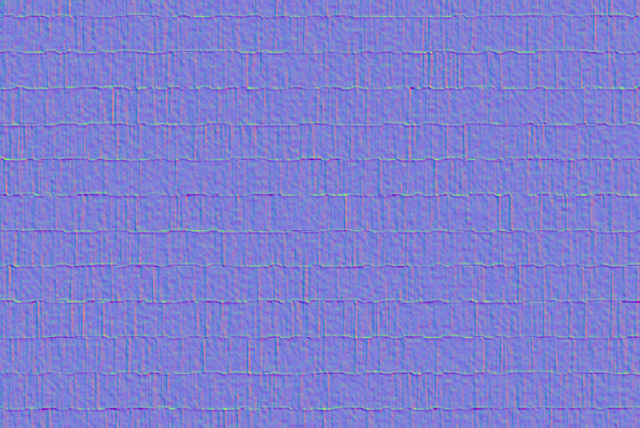
Write a Shadertoy shader that draws this texture map.

```glsl
// Tangent-space normal map of twelve courses of split wooden shingles.
// A height field (course seams, jittered gaps, stretched grain, lumps) is
// differentiated numerically, and its slopes are encoded as colour.

const float COURSES = 12.0;      // courses over the canvas height
const float SEAM_PHASE = 0.53;   // seam position, in courses from the bottom
const float SLOPE_STEP = 0.0015; // half span of the slope, in canvas heights

float hash(vec2 p) {
    vec3 q = fract(vec3(p.xyx) * 0.1031);
    q += dot(q, q.yzx + 33.33);
    return fract((q.x + q.y) * q.z);
}

float noise(vec2 p) {
    vec2 i = floor(p), f = fract(p);
    f = f * f * (3.0 - 2.0 * f);
    return mix(mix(hash(i), hash(i + vec2(1, 0)), f.x),
               mix(hash(i + vec2(0, 1)), hash(i + vec2(1, 1)), f.x), f.y);
}

float groove(float d, float width) {
    return exp(-d * d / (width * width));
}

// Near-vertical grooves, one per jittered cell, each with its own lean and depth
float splits(float x, float t, float course, float density, float width) {
    float cell = floor(x * density), sum = 0.0;
    for (int k = -1; k <= 1; k++) {
        vec2 id = vec2(cell + float(k), course * 7.0 + density);
        float centre = (id.x + 0.5 + 0.75 * (hash(id) - 0.5)) / density;
        float lean = 0.006 * (hash(id + 31.7) - 0.5) * (t - 0.5);
        float depth = hash(id + 73.1);
        sum += depth * depth * groove(x - centre - lean, width);
    }
    return sum;
}

// Horizontal seam whose edge steps up and down between shingles
float seam(vec2 p, float v) {
    float line = floor(v + 0.5);
    float step1 = smoothstep(0.3, 0.7, noise(vec2(p.x * 42.0, line * 9.0)));
    float wobble = 0.005 * (step1 - 0.5) + 0.004 * (hash(vec2(line, 5.0)) - 0.5);
    float depth = 0.11 + 0.15 * noise(vec2(p.x * 25.0, line * 5.0 + 40.0));
    return depth * groove((v - line) / COURSES + wobble, 0.0028);
}

float height(vec2 p) {
    float v = p.y * COURSES - SEAM_PHASE;
    float course = floor(v), t = fract(v);

    // Grain is strong on some shingles and faint on others
    float strength = mix(0.10, 0.36, noise(vec2(p.x * 30.0, course * 3.0 + 11.0)));
    float grain = noise(vec2(p.x * 150.0 + course * 37.0, p.y * 16.0))
                + 0.5 * noise(vec2(p.x * 235.0 + course * 53.0, p.y * 30.0));
    float lumps = 0.24 * noise(p * vec2(105.0, 95.0) + 17.0)
                + 0.15 * noise(p * vec2(170.0, 150.0) + 61.0);

    float gaps = 0.24 * splits(p.x, t, course, 32.0, 0.0026)
               + 0.14 * splits(p.x, t, course, 75.0, 0.0020);
    return strength * grain + lumps - gaps - seam(p, v);
}

vec2 slope(vec2 p, float e) {
    return vec2(height(p + vec2(e, 0)) - height(p - vec2(e, 0)),
                height(p + vec2(0, e)) - height(p - vec2(0, e)));
}

// Red and green hold the slope; blue falls on steep and lit flanks
vec3 encode(vec2 s) {
    float blue = 0.87 - 0.6 * length(s) - 0.28 * s.x - 0.35 * s.y;
    return vec3(0.5 + s, blue);
}

void mainImage(out vec4 fragColor, in vec2 fragCoord) {
    vec2 p = fragCoord / iResolution.y;
    vec3 colour = encode(slope(p, SLOPE_STEP));
    fragColor = vec4(clamp(colour, 0.0, 1.0), 1.0);
}
```
